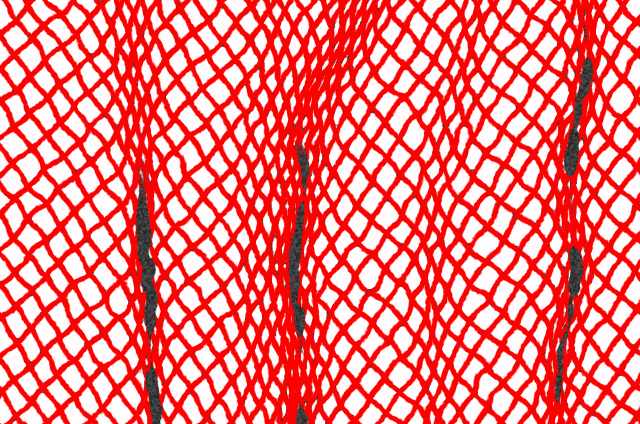
Write a WebGL 1 fragment shader that draws this pattern.

```glsl
precision highp float;
// Red diamond-mesh netting hung in gathered vertical folds over white, with dark slits.
uniform vec2 u_resolution;

float hash(vec2 p) {
  p = fract(p * vec2(0.1031, 0.1137));
  p += dot(p, p.yx + 33.33);
  return fract((p.x + p.y) * p.x * 17.3);
}

float noise(vec2 p) {
  vec2 i = floor(p), f = fract(p);
  f = f * f * (3.0 - 2.0 * f);
  return mix(mix(hash(i), hash(i + vec2(1, 0)), f.x),
             mix(hash(i + vec2(0, 1)), hash(i + vec2(1, 1)), f.x), f.y);
}

// Horizontal position of the left, middle and right folds at height y
vec3 foldCentres(float y) {
  float sway = 0.012 * sin(y * 13.0);
  return vec3(0.365 - 0.05 * y,
              0.705 + sway + 0.45 * max(y - 0.66, 0.0),
              1.325 + 0.055 * y - sway);
}

// Smooth step that packs extra meshes into a fold
float gather(float x, float width) {
  float e = exp(-2.0 * clamp(x / width, -8.0, 8.0));
  return (1.0 - e) / (1.0 + e);
}

// Coordinates along the two strand directions; strands lie on whole numbers
vec2 meshCoords(vec2 p) {
  vec2 q = p;
  q.x += 0.014 * (noise(p * 9.0) - 0.5) + 0.012 * (noise(p * 27.0 + 40.0) - 0.5);
  q.y += 0.018 * (noise(p * 8.0 + 17.0) - 0.5) + 0.012 * (noise(p * 25.0 + 71.0) - 0.5);
  vec3 f = foldCentres(p.y);
  float top = smoothstep(0.5, 0.95, p.y);
  float column = 14.0 * q.x;
  column += 1.1 * gather(q.x - f.x, mix(0.028, 0.06, top));
  column += 1.9 * gather(q.x - f.y, mix(0.042, 0.06, top));
  column += 1.3 * gather(q.x - f.z, 0.034);
  // Shallow side pleats
  column += 0.6 * gather(q.x - 1.02 - 0.1 * top, 0.04);
  column += 0.6 * gather(q.x - 0.60 - 0.05 * top, 0.05);
  // Rows sag towards the middle fold
  float sag = 0.28 * sqrt((q.x - 0.7) * (q.x - 0.7) + 0.012);
  float row = 11.7 * (q.y - sag);
  return vec2(column + row, column - row);
}

// Dark, ragged opening along one fold
float slit(vec2 p, float centre, float seed) {
  float ragged = noise(vec2(p.x * 60.0, p.y * 30.0) + seed) - 0.5;
  float patches = noise(vec2(seed, p.y * 11.0 + seed));
  float halfWidth = 0.017 * smoothstep(0.22, 0.75, patches);
  float d = abs(p.x - centre + 0.012 * (noise(vec2(p.y * 17.0, seed)) - 0.5));
  d += 0.014 * ragged + 0.004 * (noise(p * 140.0) - 0.5);
  return 1.0 - smoothstep(-0.0025, 0.0025, d - halfWidth + 0.003);
}

void main() {
  vec2 p = gl_FragCoord.xy / u_resolution.y;

  // Strand distances in canvas units, from the local stretch of the mesh
  float e = 0.0015;
  vec2 m = meshCoords(p);
  vec2 dx = (meshCoords(p + vec2(e, 0.0)) - m) / e;
  vec2 dy = (meshCoords(p + vec2(0.0, e)) - m) / e;
  vec2 stretch = sqrt(dx * dx + dy * dy);
  vec2 strand = abs(fract(m + 0.5) - 0.5) / max(stretch, vec2(1.0));

  // Frayed cord, slightly swollen at the knots
  float knot = exp(-dot(strand, strand) / 0.00009);
  float fray = 0.003 * (noise(p * 150.0) - 0.5) + 0.002 * (noise(p * 60.0) - 0.5);
  float cord = min(strand.x, strand.y) + fray - 0.0061 - 0.002 * knot;
  float net = 1.0 - smoothstep(-0.0022, 0.0022, cord);

  vec3 white = vec3(0.995, 0.99, 0.99);
  vec3 red = vec3(0.985, 0.005, 0.005);
  vec3 dark = vec3(0.13) + 0.2 * noise(p * 260.0);
  vec3 color = mix(white, red, net);

  // Specks of shadow clinging to the cord edges near knots
  float speck = smoothstep(0.74, 0.86, noise(p * 95.0 + 9.0));
  speck *= smoothstep(0.1, 0.35, knot) * (1.0 - smoothstep(0.001, 0.004, abs(cord)));
  color = mix(color, dark, 0.85 * speck);

  // Slits: the left and middle ones open only below the gathered top
  vec3 f = foldCentres(p.y);
  float gap = slit(p, f.x, 3.0) * (1.0 - smoothstep(0.52, 0.64, p.y));
  gap = max(gap, slit(p, f.y, 11.0) * (1.0 - smoothstep(0.62, 0.69, p.y)));
  gap = max(gap, slit(p, f.z, 23.0));
  color = mix(color, dark, gap);

  gl_FragColor = vec4(color, 1.0);
}
```
